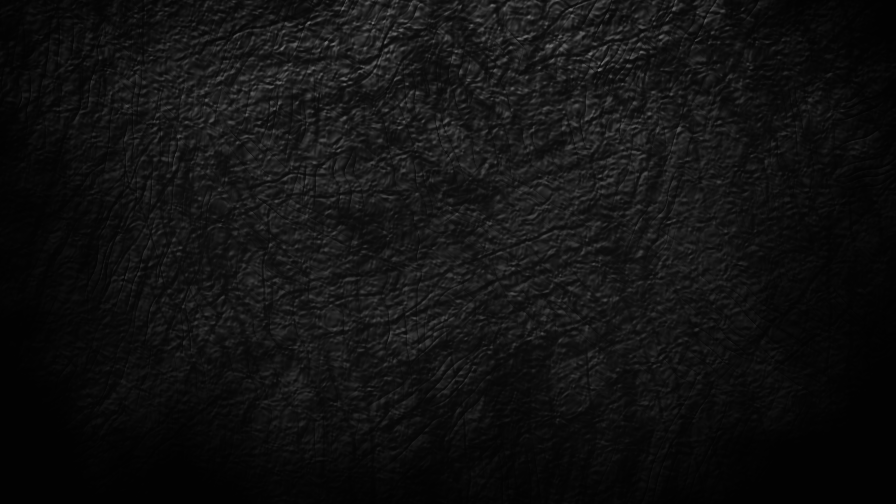
A Shadertoy shader for this texture:

```glsl
// Black wrinkled leather under a soft spotlight that fades to black edges.
// A height field of pebbled grain, thin wrinkles in patches of shared
// direction and long crossing folds is lit by its slope towards a lamp.

const vec2 LIGHT_DIR = vec2(-0.45, 0.89);
const float SLOPE_STEP = 0.003;
const float LEATHER_GREY = 0.103;
const int WRINKLE_LAYERS = 5;
const int FOLD_LAYERS = 5;

float hash(vec2 p) {
    return fract(sin(dot(p, vec2(127.1, 311.7))) * 43758.5453);
}

float noise(vec2 p) {
    vec2 cell = floor(p);
    vec2 f = fract(p);
    f = f * f * (3.0 - 2.0 * f);
    float low = mix(hash(cell), hash(cell + vec2(1.0, 0.0)), f.x);
    float high = mix(hash(cell + vec2(0.0, 1.0)), hash(cell + 1.0), f.x);
    return mix(low, high, f.y);
}

vec2 warp(vec2 p, float frequency, float amount) {
    vec2 q = p * frequency;
    return p + amount * (vec2(noise(q + 3.7), noise(q + 41.3)) - 0.5);
}

vec2 rotate(vec2 p, float angle) {
    float c = cos(angle), s = sin(angle);
    return vec2(c * p.x - s * p.y, s * p.x + c * p.y);
}

// Distance-like value that is zero along winding lines of one direction
float valleyField(vec2 p, float angle, vec2 frequency, float seed) {
    float n = noise(rotate(p, angle) * frequency + seed * 17.3);
    return abs(2.0 * n - 1.0);
}

// Thin wrinkles; each patch follows one direction, mostly upright
float wrinkles(vec2 p) {
    vec2 bent = warp(warp(p, 2.6, 0.16), 26.0, 0.014);
    float sum = 0.0, total = 0.0;
    for (int i = 0; i < WRINKLE_LAYERS; i++) {
        float seed = float(i);
        float angle = -0.9 + 0.48 * seed;
        float patchNoise = noise(p * 3.8 + seed * 9.1) + 0.3 * cos(angle);
        float weight = exp(12.0 * patchNoise);
        float valley = valleyField(bent, angle, vec2(64.0, 9.5), seed);
        sum += weight * (1.0 - exp(-3.0 * valley));
        total += weight;
    }
    float strength = mix(0.35, 1.0, smoothstep(0.3, 0.6, noise(p * 5.5 + 60.0)));
    return strength * (sum / total - 0.62);
}

// Long dark folds, broken into stretches
float folds(vec2 p) {
    vec2 bent = warp(warp(p, 2.2, 0.22), 19.0, 0.022);
    float sum = 0.0;
    for (int i = 0; i < FOLD_LAYERS; i++) {
        float seed = float(i) + 5.0;
        float angle = -0.55 + 0.45 * float(i);
        float line = valleyField(bent, angle, vec2(24.0, 3.0), seed);
        float stretch = smoothstep(0.45, 0.68, noise(p * 4.0 + seed * 6.7));
        sum += stretch * (1.0 - smoothstep(0.0, 0.25, line));
    }
    return min(sum, 1.4);
}

// Fine pebbles all over the hide
float grain(vec2 p) {
    vec2 q = warp(p, 36.0, 0.011);
    float coarse = noise(rotate(q, 0.3) * vec2(98.0, 118.0));
    float fine = noise(rotate(q, 1.1) * 180.0);
    return coarse + 0.55 * fine;
}

float leatherHeight(vec2 p) {
    return grain(p) + 0.75 * wrinkles(p) - 0.3 * folds(p);
}

// Oval pool of light with a ragged rim
float spotlight(vec2 uv, vec2 p) {
    float rim = 0.2 * (noise(p * 5.0 + 8.0) - 0.5) + 0.1 * (noise(p * 17.0) - 0.5);
    float d = length((uv - vec2(0.5, 0.65)) / vec2(0.53, 0.71));
    return 1.0 - smoothstep(0.4, 1.12, d + rim);
}

void mainImage(out vec4 fragColor, in vec2 fragCoord) {
    vec2 uv = fragCoord / iResolution.xy;
    vec2 p = fragCoord / iResolution.y;

    // Relief: slope towards the lamp, dark valleys, broad mottling
    float slope = leatherHeight(p) - leatherHeight(p + SLOPE_STEP * LIGHT_DIR);
    float depth = 1.3 * wrinkles(p) - 0.95 * folds(p) + 0.2;
    float mottle = noise(p * 4.0 + 20.0) + 0.5 * noise(p * 9.0) - 0.75;
    float relief = 4.5 * slope + depth + 0.5 * mottle;
    relief = 2.3 * tanh(relief / 2.3);

    // Shine grows towards the top, where the lamp is nearest
    float nearLamp = smoothstep(0.55, 1.0, uv.y);
    float shine = exp(mix(0.5, 0.66, nearLamp) * relief);
    float tone = LEATHER_GREY * shine * spotlight(uv, p) * (1.0 + 0.25 * nearLamp);

    fragColor = vec4(vec3(0.006 + min(tone, 0.4)), 1.0);
}
```
